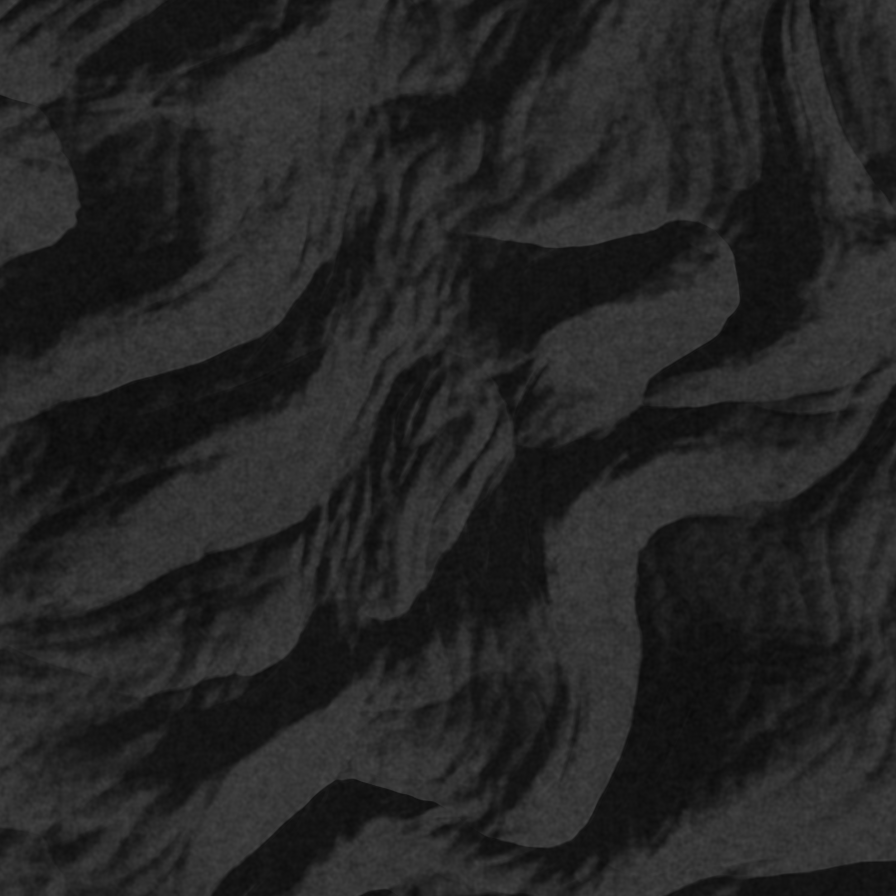
This texture map is drawn by a WebGL 1 fragment shader. Its source:

```glsl
precision highp float;
// Dark aerial view of eroded mountants under low light from the upper left.
// Warped ridged noise forms crests, spurs and gullies; the slope toward the
// light gives the shadows, and fine noise adds the grain of the ground.

uniform vec2 u_resolution;

const float RIDGE_ANGLE = 0.86;
const float SPUR_ANGLE = 0.40;
const float GULLY_ANGLE = 1.10;
const vec2 TO_LIGHT = vec2(-0.79, 0.61);
const float SLOPE_STEP = 0.004;

const vec3 SHADOW = vec3(0.076);
const vec3 SUNLIT = vec3(0.202);

// Random gradient for a lattice point, each component in -1..1
vec2 hashGradient(vec2 cell) {
  vec2 seed = vec2(dot(cell, vec2(127.1, 311.7)), dot(cell, vec2(269.5, 183.3)));
  return fract(sin(seed) * 43758.5453) * 2.0 - 1.0;
}

float gradientNoise(vec2 p) {
  vec2 cell = floor(p);
  vec2 f = fract(p);
  vec2 fade = f * f * f * (f * (f * 6.0 - 15.0) + 10.0);
  float a = dot(hashGradient(cell), f);
  float b = dot(hashGradient(cell + vec2(1.0, 0.0)), f - vec2(1.0, 0.0));
  float c = dot(hashGradient(cell + vec2(0.0, 1.0)), f - vec2(0.0, 1.0));
  float d = dot(hashGradient(cell + 1.0), f - 1.0);
  return mix(mix(a, b, fade.x), mix(c, d, fade.x), fade.y);
}

// Coordinates along and across a given direction
vec2 alongAcross(vec2 p, float angle) {
  vec2 dir = vec2(cos(angle), sin(angle));
  return vec2(dot(p, dir), dot(p, vec2(-dir.y, dir.x)));
}

vec2 warp(vec2 p, float frequency, float amount) {
  vec2 q = p * frequency;
  return p + amount * vec2(gradientNoise(q + 3.7), gradientNoise(q + 41.3));
}

// Sharp crests where the stretched noise changes sign
float ridges(vec2 p, float angle, vec2 frequency) {
  return -abs(gradientNoise(alongAcross(p, angle) * frequency));
}

float terrainHeight(vec2 p) {
  vec2 bent = warp(warp(p, 2.6, 0.20), 8.0, 0.035);
  vec2 crinkled = warp(warp(bent, 26.0, 0.008), 70.0, 0.0025);

  // Main ridges fade out where the relief is low
  float relief = mix(0.07, 0.34, smoothstep(-0.3, 0.25, gradientNoise(p * 3.3 + 9.0)));
  float height = relief * ridges(crinkled + 2.3, RIDGE_ANGLE, vec2(3.1, 4.7));
  height += 0.060 * ridges(crinkled + 7.9, SPUR_ANGLE, vec2(4.5, 8.5));
  height += 0.018 * ridges(bent + 5.1, GULLY_ANGLE, vec2(9.0, 25.0));
  return height + 0.006 * gradientNoise(crinkled * 34.0) + 0.003 * gradientNoise(p * 64.0);
}

// Ground texture from blotches down to single grains
float groundGrain(vec2 p) {
  return 0.030 * gradientNoise(p * 42.0)
       + 0.045 * gradientNoise(p * 93.0 + 7.0)
       + 0.052 * gradientNoise(p * 187.0 + 19.0);
}

void main() {
  vec2 p = gl_FragCoord.xy / min(u_resolution.x, u_resolution.y);

  // Slope toward the light and sharpness of the crest
  vec2 offset = TO_LIGHT * SLOPE_STEP;
  float here = terrainHeight(p);
  float ahead = terrainHeight(p + offset);
  float behind = terrainHeight(p - offset);
  float slope = (behind - ahead) / (2.0 * SLOPE_STEP);
  float crest = (2.0 * here - ahead - behind) / SLOPE_STEP;

  // Shadow, sunlit face and faint pale crest lines
  float light = smoothstep(-0.70, 0.55, slope);
  vec3 color = mix(SHADOW, SUNLIT, light);
  color += 0.012 * smoothstep(0.2, 1.0, slope);
  color += 0.012 * smoothstep(0.4, 1.2, crest);

  // Broad tone changes and grain, weaker in shadow
  float tone = 0.04 * gradientNoise(p * 3.1 + 23.0);
  color += (tone + groundGrain(p)) * mix(0.6, 1.0, light);

  gl_FragColor = vec4(clamp(color, 0.045, 0.30), 1.0);
}
```
